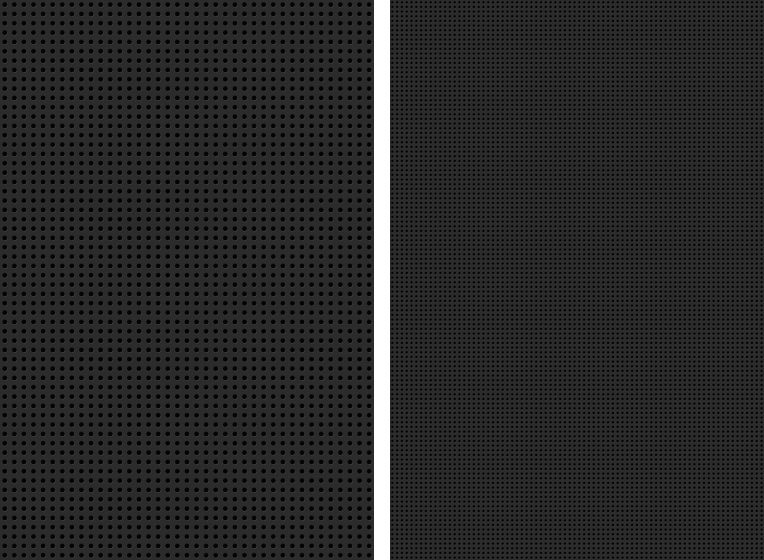
Left, the tile; right, the same tile 2 across and 2 down.
A WebGL 2 fragment shader for this pattern:

```glsl
#version 300 es
precision highp float;
// Dark perforated metal plate: a square grid of round holes with lit lower rims.

uniform vec2 u_resolution;
out vec4 outColor;

// Whole numbers of holes across and down, so the plate tiles
const vec2 REPEATS = vec2(39.0, 60.0);

// Lengths in units of one cell height
const float HOLE_RADIUS = 0.235;
const float RIM_RADIUS = 0.245;
const float SHADE_RADIUS = 0.25;
const vec2 RIM_OFFSET = vec2(0.045, -0.070);
const vec2 SHADE_OFFSET = vec2(-0.020, 0.030);
const float EDGE_SOFTNESS = 0.05;
const float RIM_VARIATION = 0.25;

const vec3 PLATE_COLOR = vec3(0.170);
const vec3 RIM_COLOR = vec3(0.250);
const vec3 SHADE_COLOR = vec3(0.110);
const vec3 HOLE_COLOR = vec3(0.012);

float hash(vec2 cell) {
    vec3 p = fract(cell.xyx * vec3(0.1031, 0.1030, 0.0973));
    p += dot(p, p.yzx + 33.33);
    return fract((p.x + p.y) * p.z);
}

// Smooth-edged coverage of a disc
float disc(vec2 p, float radius, float halfEdge) {
    return 1.0 - smoothstep(-halfEdge, halfEdge, length(p) - radius);
}

void main() {
    vec2 grid = gl_FragCoord.xy / u_resolution * REPEATS;
    vec2 cell = mod(floor(grid), REPEATS);

    // Cell coordinates scaled so that the holes stay round
    vec2 cellSize = u_resolution / REPEATS;
    vec2 p = (fract(grid) - 0.5) * cellSize / cellSize.y;
    float pixel = 1.0 / cellSize.y;
    float halfEdge = max(0.65 * pixel, EDGE_SOFTNESS);

    // Lit rim below right, with a slight change from hole to hole
    float rimStrength = 1.0 - RIM_VARIATION * hash(cell);
    float rim = disc(p - RIM_OFFSET, RIM_RADIUS, halfEdge);
    vec3 color = mix(PLATE_COLOR, RIM_COLOR, rim * rimStrength);

    // Shaded bevel above left, then the hole itself
    color = mix(color, SHADE_COLOR, disc(p - SHADE_OFFSET, SHADE_RADIUS, halfEdge));
    color = mix(color, HOLE_COLOR, disc(p, HOLE_RADIUS, halfEdge));

    outColor = vec4(color, 1.0);
}
```
